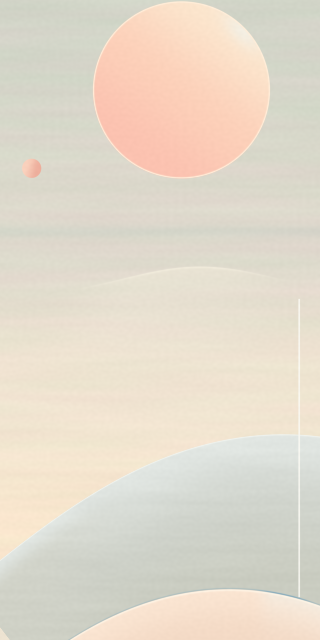
Write a Shadertoy shader that draws this background.

```glsl
// Pastel dunes under a large peach sun, with a small moon and a thin vertical line.

vec2 hashGradient(vec2 cell) {
    float h = fract(sin(dot(cell, vec2(127.1, 311.7))) * 43758.5);
    return vec2(cos(6.2832 * h), sin(6.2832 * h));
}

float gradientNoise(vec2 p) {
    vec2 i = floor(p), f = fract(p);
    vec2 u = f * f * f * (f * (f * 6.0 - 15.0) + 10.0);
    float a = dot(hashGradient(i), f);
    float b = dot(hashGradient(i + vec2(1, 0)), f - vec2(1, 0));
    float c = dot(hashGradient(i + vec2(0, 1)), f - vec2(0, 1));
    float d = dot(hashGradient(i + vec2(1, 1)), f - vec2(1, 1));
    return mix(mix(a, b, u.x), mix(c, d, u.x), u.y);
}

// Smooth coverage: 1 where the signed distance is negative
float cover(float dist, float pixel) {
    return 1.0 - smoothstep(-0.7 * pixel, 0.7 * pixel, dist);
}

// Thin bright band centred on an edge
float rim(float dist, float width) {
    return exp(-dist * dist / (width * width));
}

vec3 skyColor(vec2 p) {
    vec3 col = mix(vec3(0.975, 0.905, 0.805), vec3(0.94, 0.895, 0.82), smoothstep(0.3, 0.8, p.y));
    col = mix(col, vec3(0.868, 0.85, 0.80), smoothstep(0.78, 1.24, p.y));
    col = mix(col, vec3(0.825, 0.835, 0.785), smoothstep(1.25, 1.95, p.y));
    // Faint horizontal streaks, each channel drifting apart into warm and cool tints
    float broad = gradientNoise(p * vec2(1.3, 13.0));
    float fine = gradientNoise(p * vec2(3.0, 47.0) + 7.3);
    float tint = gradientNoise(p * vec2(1.7, 21.0) + 31.7);
    col += 0.014 * broad + 0.014 * fine + tint * vec3(0.022, -0.014, 0.008);
    return col - vec3(0.022, 0.015, 0.003) * rim(p.y - 1.276, 0.018);
}

vec3 drawSun(vec3 col, vec2 p, float pixel) {
    vec2 q = (p - vec2(0.567, 1.719)) / 0.277;
    float dist = (length(q) - 1.0) * 0.277;
    float light = dot(q, normalize(vec2(0.6, 0.8)));
    vec3 body = mix(vec3(0.985, 0.76, 0.69), vec3(0.988, 0.815, 0.725), smoothstep(-0.9, 0.1, light));
    body = mix(body, vec3(0.985, 0.90, 0.805), smoothstep(-0.1, 0.95, light));
    // Pale gloss at the upper right
    vec2 gloss = (q - vec2(0.69, 0.66)) * mat2(0.7, 0.7, -0.7, 0.7);
    body = mix(body, vec3(0.95, 0.94, 0.90), 0.85 * exp(-dot(gloss * gloss, vec2(60.0, 14.0))));
    body = mix(body, vec3(1.0, 0.93, 0.85), 0.9 * rim(dist + 0.002, 0.0028));
    return mix(col, body, cover(dist, pixel));
}

vec3 drawMoon(vec3 col, vec2 p, float pixel) {
    vec2 q = (p - vec2(0.099, 1.474)) / 0.030;
    vec3 body = mix(vec3(0.98, 0.82, 0.74), vec3(0.93, 0.68, 0.61), smoothstep(-0.8, 0.8, q.x - 0.3 * q.y));
    return mix(col, body, cover((length(q) - 1.0) * 0.030, pixel));
}

vec3 drawFarDune(vec3 col, vec2 p, float pixel) {
    float d = p.x - 0.625;
    float crest = 1.07 + 0.097 * exp(-d * d * (d < 0.0 ? 8.5 : 8.0));
    float below = crest - p.y;
    float fade = smoothstep(0.16, 0.5, p.x) * (1.0 - smoothstep(0.66, 0.95, p.x));
    float glow = fade * exp(-max(below, 0.0) * 7.0);
    col = mix(col, vec3(0.917, 0.895, 0.832), 0.9 * glow * cover(-below, pixel));
    return col + 0.025 * fade * rim(below - 0.002, 0.004);
}

vec3 drawMiddleDune(vec3 col, vec2 p, float pixel) {
    float d = p.x - 0.885;
    float below = 0.643 - 0.53 * d * d + 0.045 * pow(abs(d), 6.0) - p.y;
    vec3 body = mix(vec3(0.88, 0.90, 0.885), vec3(0.815, 0.83, 0.80), smoothstep(0.0, 0.24, below));
    body = mix(body, vec3(0.79, 0.80, 0.755), smoothstep(0.18, 0.46, below));
    // The left slope falls into warmer grey
    float leftSlope = 1.0 - smoothstep(0.0, 0.5, p.x);
    body = mix(body, vec3(0.81, 0.815, 0.77), 0.85 * leftSlope * smoothstep(0.0, 0.1, below));
    body += 0.014 * gradientNoise(p * vec2(2.0, 24.0)) + 0.012 * gradientNoise(p * vec2(5.0, 55.0));
    body = mix(body, vec3(0.95, 0.96, 0.94), 0.8 * rim(below - 0.001, 0.003));
    return mix(col, body, cover(-below, pixel));
}

vec3 drawFrontDune(vec3 col, vec2 p, float pixel) {
    float d = p.x - 0.716;
    float below = 0.159 - 0.64 * d * d - p.y;
    vec3 body = mix(vec3(0.98, 0.895, 0.82), vec3(0.955, 0.855, 0.775), smoothstep(0.0, 0.15, below));
    // Pale sheen on the right shoulder, edged in cool blue
    float shoulder = smoothstep(0.78, 0.86, p.x);
    body = mix(body, vec3(0.95, 0.93, 0.89), 0.8 * shoulder * exp(-max(below, 0.0) * 18.0));
    body = mix(body, vec3(1.0, 0.96, 0.90), 0.8 * rim(below - 0.003, 0.0035));
    col = mix(col, body, cover(-below, pixel));
    float blueEdge = shoulder * (1.0 - smoothstep(0.92, 1.0, p.x));
    return mix(col, vec3(0.50, 0.66, 0.74), (0.3 + 0.5 * blueEdge) * rim(below + 0.002, 0.0025));
}

void mainImage(out vec4 fragColor, in vec2 fragCoord) {
    // Canvas spans 0..1 across and 0..2 upward
    vec2 p = fragCoord / iResolution.xy * vec2(1.0, 2.0);
    float pixel = 1.0 / iResolution.x;

    vec3 col = skyColor(p);
    col = drawSun(col, p, pixel);
    col = drawMoon(col, p, pixel);
    col = drawFarDune(col, p, pixel);
    col = drawMiddleDune(col, p, pixel);

    // Pale sliver in the lower left corner
    col = mix(col, vec3(0.93, 0.89, 0.82), cover(p.y + 1.3 * p.x - 0.04, pixel));
    col = drawFrontDune(col, p, pixel);

    // Thin upright line
    float line = cover(abs(p.x - 0.935) - 0.0025, pixel) * cover(abs(p.y - 0.6) - 0.466, pixel);
    col = mix(col, vec3(0.98, 0.975, 0.95), 0.9 * line);

    // Soft mottled grain
    col += 0.012 * gradientNoise(p * vec2(70.0, 90.0));
    fragColor = vec4(col, 1.0);
}
```
